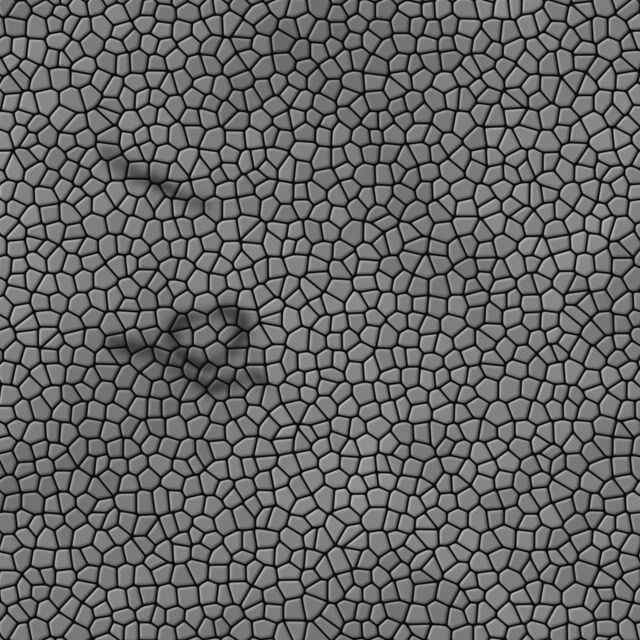
Write a Shadertoy shader that draws this pattern.

```glsl
#define CELLS 35.0
#define JITTER 0.78
#define GROOVE_WIDTH 0.105
#define BEVEL_WIDTH 0.25
#define BEVEL_GAIN 0.20
#define CORNER_SHARPNESS 26.0
#define FACE_TONE 0.495
#define GROOVE_TONE 0.045
#define PATCH_GAIN 0.065
#define GRAIN_GAIN 0.05
#define SMUDGE_WIDTH 0.014
#define SMUDGE_GAIN 0.5

vec2 hash22(vec2 p) {
    vec3 q = fract(p.xyx * vec3(0.1031, 0.1030, 0.0973));
    q += dot(q, q.yzx + 33.33);
    return fract((q.xx + q.yz) * q.zy);
}

// Jittered point of one cell; alternate rows are staggered
vec2 cellPoint(vec2 id) {
    float stagger = 0.5 * mod(id.y, 2.0) - 0.25;
    return id + 0.5 + vec2(stagger, 0.0) + JITTER * (hash22(id + 17.0) - 0.5);
}

// Id of the cell whose point is nearest to p
vec2 nearestCell(vec2 p) {
    vec2 base = floor(p), best = base;
    float bestDist = 1e3;
    for (int j = -2; j <= 2; j++)
    for (int i = -2; i <= 2; i++) {
        vec2 id = base + vec2(i, j);
        vec2 r = cellPoint(id) - p;
        float d = dot(r, r);
        if (d < bestDist) { bestDist = d; best = id; }
    }
    return best;
}

// xy: blended outward edge normal, z: border distance with rounded corners
vec3 cellBorder(vec2 p, vec2 id) {
    vec2 centre = cellPoint(id), normal = vec2(0.0);
    float total = 0.0;
    for (int j = -2; j <= 2; j++)
    for (int i = -2; i <= 2; i++) {
        if (i == 0 && j == 0) continue;
        vec2 other = cellPoint(id + vec2(i, j));
        vec2 n = normalize(other - centre);
        float d = dot(0.5 * (centre + other) - p, n);
        float w = exp(-CORNER_SHARPNESS * d);
        normal += n * w;
        total += w;
    }
    return vec3(normal / total, -log(total) / CORNER_SHARPNESS);
}

// Broad light and dark patches from warped, layered sines
float patches(vec2 p) {
    float sum = 0.0, gain = 0.55;
    p = p * 6.0 + 1.3;
    for (int k = 0; k < 4; k++) {
        p += 0.6 * sin(p.yx * 1.3 + float(k));
        sum += gain * sin(p.x) * cos(p.y);
        p = mat2(1.28, 1.02, -1.02, 1.28) * p + 2.1;
        gain *= 0.65;
    }
    return sum;
}

float segmentDist(vec2 p, vec2 a, vec2 b) {
    vec2 ab = b - a;
    return length(p - a - ab * clamp(dot(p - a, ab) / dot(ab, ab), 0.0, 1.0));
}

// Soft curved stains: a broken oval and a few bent strokes
float smudges(vec2 p) {
    p += 0.006 * sin(p.yx * 45.0);
    vec2 oval = (p - vec2(0.325, 0.475)) / vec2(0.055, 0.04);
    float d = abs(length(oval) - 1.0) * 0.045;
    d = min(d, segmentDist(p, vec2(0.18, 0.47), vec2(0.25, 0.445)));
    d = min(d, segmentDist(p, vec2(0.25, 0.445), vec2(0.32, 0.397)));
    d = min(d, segmentDist(p, vec2(0.32, 0.397), vec2(0.40, 0.405)));
    d = min(d, segmentDist(p, vec2(0.17, 0.765), vec2(0.22, 0.72)));
    d = min(d, segmentDist(p, vec2(0.22, 0.72), vec2(0.31, 0.687)));
    float fade = 0.75 + 0.25 * sin(p.x * 70.0 + p.y * 40.0);
    return fade * exp(-d * d / (SMUDGE_WIDTH * SMUDGE_WIDTH));
}

void mainImage(out vec4 fragColor, in vec2 fragCoord) {
    vec2 uv = fragCoord / iResolution.y;
    vec2 p = uv * CELLS;
    float pixel = CELLS / iResolution.y;

    vec2 id = nearestCell(p);
    vec3 border = cellBorder(p, id);

    // Stone face: patch tone, own tone and faint diagonal tooling
    vec2 toneSpot = mix(uv, cellPoint(id) / CELLS, 0.6);
    float tone = FACE_TONE + PATCH_GAIN * patches(toneSpot);
    tone += GRAIN_GAIN * (hash22(id + 71.0).x - 0.5);
    tone += 0.008 * sin((uv.x + uv.y) * 800.0);

    // Bevel lit from the upper left
    float rim = 1.0 - smoothstep(0.06, BEVEL_WIDTH, border.z);
    tone += BEVEL_GAIN * rim * dot(border.xy, normalize(vec2(-1.0, 0.9)));
    tone *= 1.0 - SMUDGE_GAIN * smudges(uv);

    // Dark joint between stones
    float face = smoothstep(0.0, max(GROOVE_WIDTH, 1.5 * pixel), border.z);
    fragColor = vec4(vec3(mix(GROOVE_TONE, tone, face)), 1.0);
}
```
